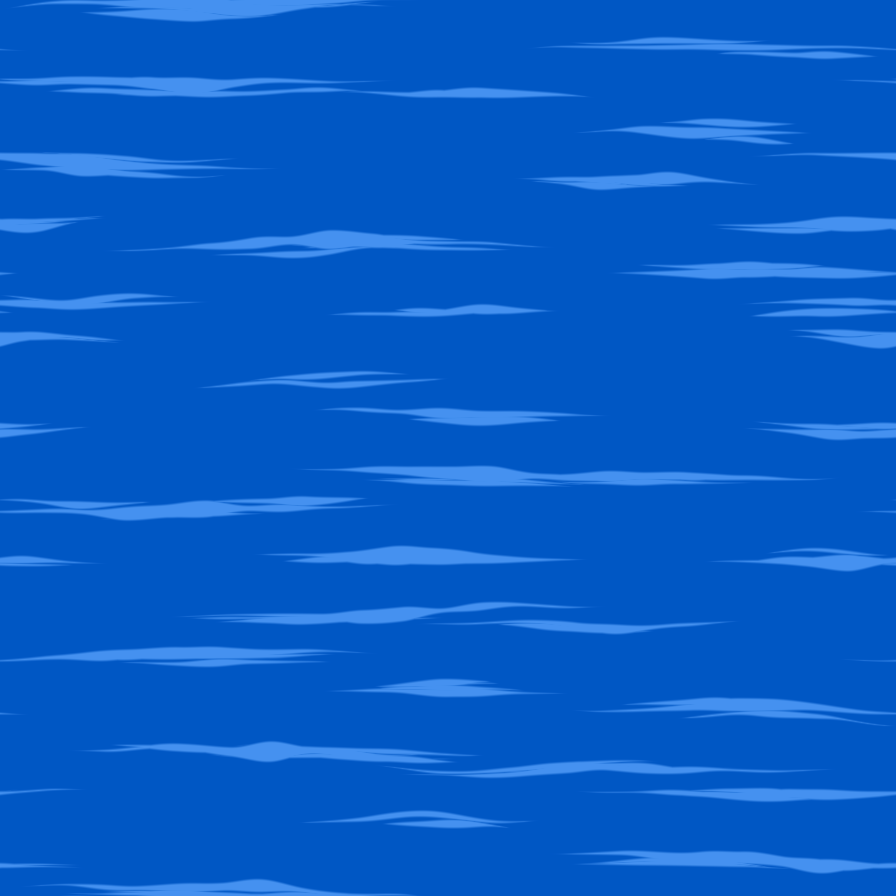
Give the GLSL for this texture, as a WebGL 2 fragment shader.

```glsl
#version 300 es
precision highp float;

uniform vec2 u_resolution;
out vec4 fragColor;

const int RIPPLE_COUNT = 32;
const int MAX_STRANDS = 5;
const vec3 DEEP_BLUE = vec3(0.0, 0.34, 0.77);
const vec3 LIGHT_BLUE = vec3(0.27, 0.57, 0.94);

float hash(float n) {
    return fract(sin(n * 12.9898 + 4.1414) * 43758.5453);
}

float signedHash(float n) {
    return hash(n) * 2.0 - 1.0;
}

float noise(float x) {
    float cell = floor(x);
    float f = fract(x);
    return mix(hash(cell), hash(cell + 1.0), f * f * (3.0 - 2.0 * f));
}

// Shortest offset between two points on a repeating canvas
vec2 wrapOffset(vec2 d) {
    return fract(d + 0.5) - 0.5;
}

// Thin wavy sliver with pointed ends and a thicker belly
float strand(vec2 d, float halfLength, float thickness, float belly, float seed, float softness) {
    float t = d.x / halfLength;
    float taper = 1.0 - t * t;
    float swell = 1.0 + belly * exp(-6.0 * t * t);
    float ragged = 0.6 + 0.8 * noise(d.x * 22.0 + seed * 1.7);
    float wave = (noise(d.x * 13.0 + seed) - 0.5) * 0.007;
    float halfWidth = thickness * taper * swell * ragged - 0.5 * softness;
    float coverage = smoothstep(-softness, softness, halfWidth - abs(d.y - wave));
    return coverage * smoothstep(0.0, 0.25, taper);
}

// Main sliver joined by shorter companions that leave small gaps
float ripple(vec2 d, float seed, float softness) {
    float halfLength = mix(0.13, 0.27, hash(seed + 0.1));
    float companions = floor(hash(seed + 0.2) * 3.0 + halfLength * 8.0);
    float belly = 0.4 * companions;
    float bend = (noise(d.x * 6.0 + seed * 3.0) - 0.5) * 0.012;
    d.y -= bend + d.x * 0.035 * signedHash(seed + 0.3);

    float coverage = strand(d, halfLength, 0.0036, belly, seed * 5.3, softness);
    for (int i = 1; i < MAX_STRANDS; i++) {
        if (float(i) > companions) break;
        float id = seed + float(i) * 17.31;
        vec2 shift = vec2(0.5 * halfLength, 0.011) * vec2(signedHash(id), signedHash(id + 0.4));
        float reach = halfLength * mix(0.35, 0.65, hash(id + 0.5));
        float thickness = mix(0.0026, 0.0046, hash(id + 0.6));
        coverage = max(coverage, strand(d - shift, reach, thickness, 0.2, id * 2.9, softness));
    }
    return coverage;
}

void main() {
    vec2 p = gl_FragCoord.xy / u_resolution;
    float softness = max(0.0018, 0.75 / u_resolution.y);

    // Ripples spread evenly in height and freely across
    float light = 0.0;
    for (int i = 0; i < RIPPLE_COUNT; i++) {
        float index = float(i);
        float seed = index * 3.17 + 1.0;
        float row = (index + 0.5 + 0.45 * signedHash(seed + 0.7)) / float(RIPPLE_COUNT);
        float column = fract(index * 0.618 + 0.3 * hash(seed + 0.8));
        light = max(light, ripple(wrapOffset(p - vec2(column, row)), seed, softness));
    }

    fragColor = vec4(mix(DEEP_BLUE, LIGHT_BLUE, light), 1.0);
}
```
